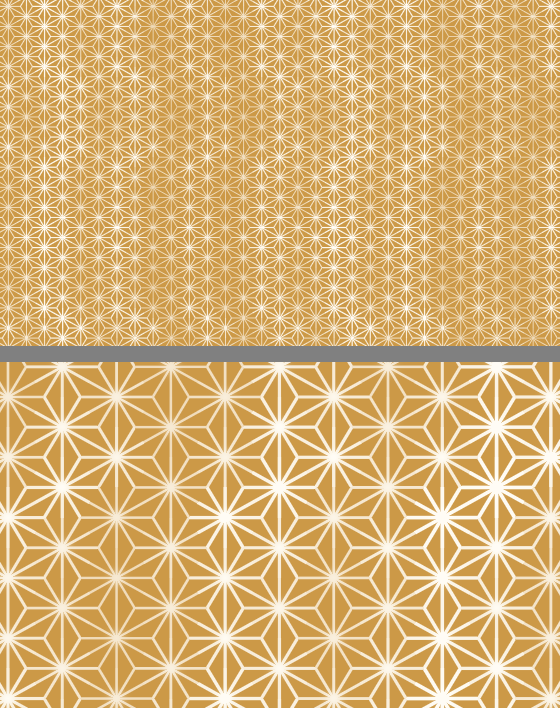
Top: the whole. Bottom: its middle third, enlarged.
Reproduce this pattern procedurally as a Shadertoy shader.

```glsl
const float TAU = 6.2831853;
const float ROW_STEP = 0.0581;              // star spacing down a column, in canvas heights
const float COLUMN_STEP = 0.0523;           // spacing between columns, in canvas heights
const vec2 ANCHOR = vec2(0.8087, 0.5458);   // position of one star
const float THIN_HALF = 0.020;              // half line widths, in row steps
const float BOLD_HALF = 0.031;
const float CORE_RADIUS = 0.12;             // pale heart of each star
const vec3 OCHRE = vec3(0.80, 0.60, 0.28);
const vec3 CREAM = vec3(0.94, 0.86, 0.73);
const vec3 WHITE = vec3(1.00, 0.99, 0.96);

const float HALF_HEX = 0.8660254;           // column spacing of a regular lattice

// Offset from the nearest point of a triangular lattice
vec2 starOffset(vec2 p) {
    vec2 cell = vec2(2.0 * HALF_HEX, 1.0);
    vec2 a = p - cell * round(p / cell);
    vec2 shifted = p - 0.5 * cell;
    vec2 b = shifted - cell * round(shifted / cell);
    return dot(a, a) < dot(b, b) ? a : b;
}

// Distance to the nearest of twelve rays from the star centre
float rayDistance(vec2 q) {
    float sector = TAU / 12.0;
    float angle = atan(q.y, q.x + 1e-6);
    angle -= sector * round(angle / sector);
    return length(q) * abs(sin(angle));
}

// Share of a pixel covered by a line, also when the line is thinner than the pixel
float lineCoverage(float dist, float halfWidth, float pixel) {
    float low = max(dist - 0.5 * pixel, -halfWidth);
    float high = min(dist + 0.5 * pixel, halfWidth);
    return clamp((high - low) / pixel, 0.0, 1.0);
}

// Uneven brightness of the stars: layered waves, sidestepping on some rows
float starSheen(vec2 star) {
    float column = round(star.x / HALF_HEX);
    float row = star.y;
    float sidestep = step(0.45, cos(TAU * (row - 2.0) / 12.0));
    float shifted = column - sidestep;
    float bands = cos(TAU * (shifted + 0.8) / 4.0);
    float broad = cos(TAU * (shifted + 12.5) / 16.0);
    float rows = cos(TAU * row / 4.0);
    return clamp(0.42 + 0.26 * bands + 0.18 * broad + 0.12 * rows, 0.0, 1.0);
}

void mainImage(out vec4 fragColor, in vec2 fragCoord) {
    // Lattice space: one unit is one row step
    vec2 p = fragCoord / iResolution.y - ANCHOR;
    p *= vec2(HALF_HEX / COLUMN_STEP, 1.0 / ROW_STEP);
    float pixel = 1.0 / (iResolution.y * ROW_STEP);

    vec2 q = starOffset(p);
    float sheen = starSheen(p - q);

    // Rays, whiter toward the star centre
    float halfWidth = mix(THIN_HALF, BOLD_HALF, sheen);
    float ink = lineCoverage(rayDistance(q), halfWidth, pixel);
    float core = exp(-dot(q, q) / (CORE_RADIUS * CORE_RADIUS));
    ink = max(ink, 0.85 * core);
    vec3 inkColor = mix(CREAM, WHITE, clamp(sheen + 0.4 * core, 0.0, 1.0));

    fragColor = vec4(mix(OCHRE, inkColor, ink), 1.0);
}
```
